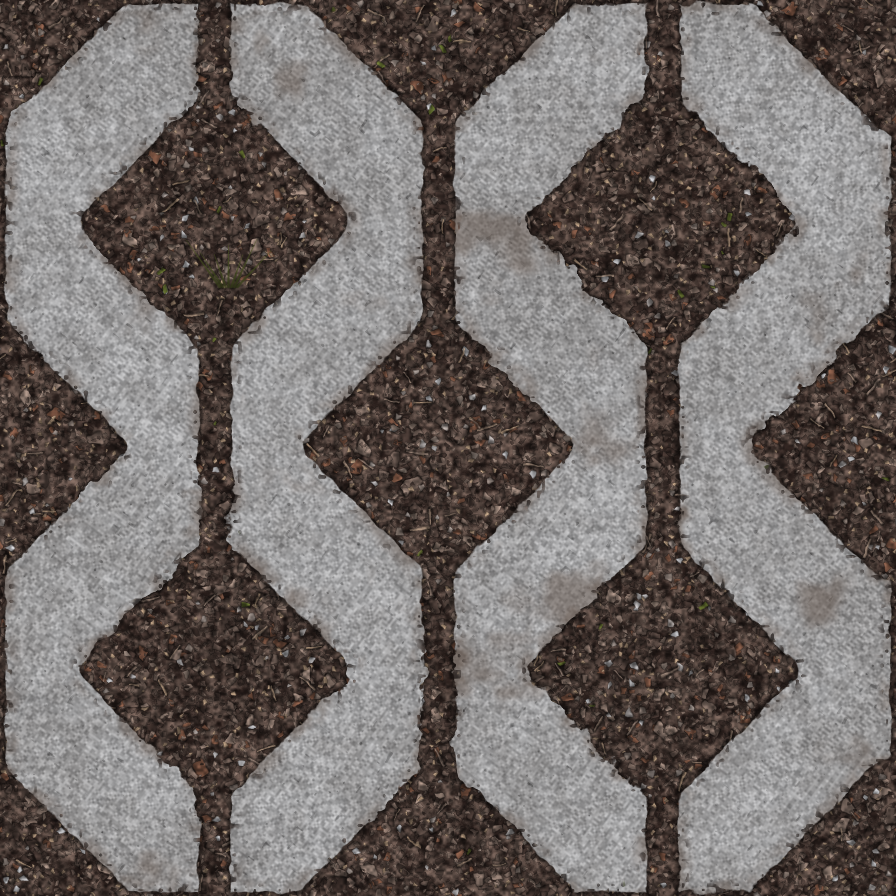
A Shadertoy shader for this texture:

```glsl
// Concrete grid pavers with diamond openings and joints filled with bark mulch.

// Layout, in canvas units
const float PITCH = 0.5;                        // repeat across and down
const vec2  DIAMOND_ORIGIN = vec2(0.2396, 0.2526);
const float DIAMOND_REACH = 0.157;              // centre to unrounded corner
const float DIAMOND_ROUND = 0.016;
const float JOINT_HALF = 0.0185;
const float EDGE_JOINT_HALF = 0.0065;
const float ROW_GAP_HALF = 0.0045;
const float CORNER_BLEND = 0.006;

// Wear
const float RAGGED_MIN = 0.005;
const float RAGGED_MAX = 0.016;
const float GRAIN = 0.36;
const float CRUMB_REACH = 0.016;

// Colours
const vec3 CONCRETE_DARK = vec3(0.575, 0.57, 0.57);
const vec3 CONCRETE_LIGHT = vec3(0.65, 0.65, 0.655);
const vec3 DIRT = vec3(0.40, 0.345, 0.31);
const vec3 SOIL_DARK = vec3(0.13, 0.095, 0.085);
const vec3 SOIL_LIGHT = vec3(0.38, 0.315, 0.285);
const vec3 BARK_DARK = vec3(0.20, 0.155, 0.14);
const vec3 BARK_LIGHT = vec3(0.52, 0.45, 0.41);
const vec3 BARK_RED = vec3(0.41, 0.28, 0.22);
const vec3 STRAW = vec3(0.60, 0.51, 0.42);
const vec3 PEBBLE = vec3(0.60, 0.60, 0.61);
const vec3 LEAF = vec3(0.32, 0.36, 0.15);

float hash(vec2 p) {
    return fract(sin(dot(p, vec2(127.1, 311.7))) * 43758.545);
}

// Value noise that wraps after freq cells
float noise(vec2 p, float freq) {
    p *= freq;
    vec2 i = floor(p), f = fract(p);
    f = f * f * (3.0 - 2.0 * f);
    vec2 a = mod(i, freq), b = mod(i + 1.0, freq);
    return mix(mix(hash(a), hash(vec2(b.x, a.y)), f.x),
               mix(hash(vec2(a.x, b.y)), hash(b), f.x), f.y);
}

float fbm(vec2 p, float freq) {
    float sum = 0.0, amp = 0.533;
    for (int i = 0; i < 4; i++) {
        sum += amp * noise(p, freq);
        freq *= 2.0;
        amp *= 0.5;
    }
    return sum;
}

float smoothMin(float a, float b, float k) {
    float h = max(k - abs(a - b), 0.0) / k;
    return min(a, b) - 0.25 * k * h * h;
}

// Signed distance to the openings, negative inside the soil
float openingDistance(vec2 p) {
    vec2 a = abs(mod(p - DIAMOND_ORIGIN + 0.5 * PITCH, PITCH) - 0.5 * PITCH);
    if (a.x + a.y > 0.5 * PITCH) a = 0.5 * PITCH - a;   // staggered set
    vec2 q = vec2(a.x + a.y, abs(a.x - a.y)) * 0.7071;
    q -= DIAMOND_REACH * 0.7071 - DIAMOND_ROUND;
    float diamond = length(max(q, 0.0)) + min(max(q.x, q.y), 0.0) - DIAMOND_ROUND;

    vec2 border = min(p, 1.0 - p);
    float column = abs(mod(p.x - DIAMOND_ORIGIN.x + 0.25 * PITCH, 0.5 * PITCH) - 0.25 * PITCH);
    float joint = border.x < 0.125 ? border.x - EDGE_JOINT_HALF : column - JOINT_HALF;
    return smoothMin(diamond, min(joint, border.y - ROW_GAP_HALF), CORNER_BLEND);
}

// Lays randomly turned flakes over a base; size is half-extent in cells
vec3 scatter(vec3 base, vec2 p, float freq, float density, vec2 size, vec3 dark, vec3 light, vec3 accent) {
    vec2 g = p * freq, cell = floor(g);
    float aa = freq / iResolution.y;
    for (int j = -1; j <= 1; j++)
    for (int i = -1; i <= 1; i++) {
        vec2 id = cell + vec2(i, j), key = mod(id, freq) + freq * 0.37;
        if (hash(key) > density) continue;
        vec2 q = g - id - vec2(hash(key + 3.1), hash(key + 7.7));
        float turn = 6.2832 * hash(key + 11.3), tone = hash(key + 17.9);
        float c = cos(turn), s = sin(turn);
        q = mat2(c, -s, s, c) * q;
        q.x += 0.8 * q.y * (tone - 0.5);
        vec2 extent = size * mix(0.45, 1.0, hash(key + 23.3));
        extent.y *= 1.0 - 0.4 * clamp(q.x / extent.x, -1.0, 1.0);   // taper
        float d = length(max(abs(q) - extent * 0.6, 0.0)) - extent.y * 0.4;
        base *= 1.0 - 0.38 * smoothstep(0.14, 0.0, d);              // contact shadow
        vec3 tint = mix(dark, light, tone * sqrt(tone));
        tint = mix(tint, accent, step(0.87, hash(key + 29.7)));
        tint *= 0.95 + 0.2 * clamp(q.y / extent.y, -1.0, 1.0);
        base = mix(base, tint, smoothstep(aa, -aa, d));
    }
    return base;
}

vec3 mulch(vec2 p) {
    vec2 w = p + 0.005 * (vec2(fbm(p, 90.0), fbm(p + 0.43, 90.0)) - 0.5);   // torn outlines
    vec3 col = mix(SOIL_DARK, SOIL_LIGHT, smoothstep(0.2, 0.8, fbm(p, 110.0)));
    col = scatter(col, w, 84.0, 0.6, vec2(0.6, 0.26), BARK_DARK, BARK_LIGHT, BARK_RED);
    col = scatter(col, w, 50.0, 0.35, vec2(0.55, 0.28), BARK_DARK, BARK_LIGHT, BARK_RED);
    col = scatter(col, w, 160.0, 0.6, vec2(0.55, 0.28), BARK_DARK, BARK_LIGHT, STRAW);
    col = scatter(col, w, 100.0, 0.08, vec2(0.4, 0.32), DIRT, PEBBLE, PEBBLE);
    col = scatter(col, w, 38.0, 0.22, vec2(0.7, 0.035), BARK_LIGHT, STRAW, STRAW);
    col = scatter(col, w, 64.0, 0.012, vec2(0.45, 0.14), LEAF, LEAF, LEAF);
    return col * mix(0.62, 1.42, noise(p + 0.23, 270.0)) * mix(0.93, 1.07, noise(p, 14.0));
}

vec3 concrete(vec2 p, float d) {
    float cloud = 0.5 * fbm(p, 6.0) + 0.5 * fbm(p, 48.0);
    vec3 col = mix(CONCRETE_DARK, CONCRETE_LIGHT, smoothstep(0.3, 0.7, cloud));
    vec2 turned = mat2(0.8, 0.6, -0.6, 0.8) * p + 2.0;                  // hides the noise axes
    col += GRAIN * (0.65 * noise(turned, 390.0) + 0.35 * noise(p, 210.0) - 0.5);
    col -= 0.14 * smoothstep(0.86, 0.97, noise(turned + 0.31, 170.0));  // pits
    float stain = smoothstep(0.66, 0.84, fbm(p + 0.17, 12.0));
    float grime = smoothstep(0.02, 0.0, d) * smoothstep(0.4, 0.7, fbm(p, 36.0));
    return mix(col, DIRT, clamp(0.5 * stain + 0.5 * grime, 0.0, 0.7));
}

void mainImage(out vec4 fragColor, in vec2 fragCoord) {
    vec2 p = fragCoord / iResolution.xy;
    float aa = 1.0 / iResolution.y;

    // Soil spills unevenly over the paver edges, with loose crumbs beyond
    float d = openingDistance(p);
    float ragged = mix(RAGGED_MIN, RAGGED_MAX, smoothstep(0.4, 0.9, noise(p, 9.0)));
    d += ragged * (fbm(p, 64.0) - 0.5) * 1.6;
    float crumb = smoothstep(0.7, 0.84, noise(p + 0.11, 180.0)) * smoothstep(CRUMB_REACH, 0.0, d);

    vec3 soil = mulch(p) * mix(0.62, 1.0, smoothstep(0.0, 0.007, -d));
    vec3 col = mix(soil, concrete(p, d), smoothstep(-aa, aa, d) * (1.0 - 0.75 * crumb));

    // One tuft of grass
    for (int i = 0; i < 7; i++) {
        float k = float(i) / 6.0 - 0.5;
        vec2 q = p - vec2(0.255 + 0.02 * k, 0.68);
        vec2 blade = vec2(0.075 * k, 0.035 + 0.02 * hash(vec2(i, 5)));
        float t = clamp(dot(q, blade) / dot(blade, blade), 0.0, 1.0);
        float edge = length(q - blade * t) - 0.0016 * (1.0 - t);
        col = mix(col, LEAF * (0.6 + 0.4 * t), 0.8 * smoothstep(aa, -aa, edge));
    }
    fragColor = vec4(col, 1.0);
}
```
